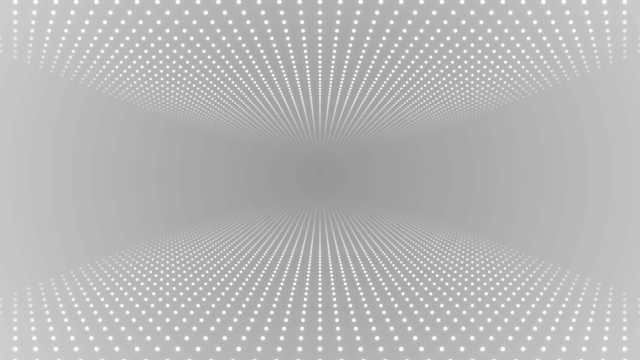
Write a Shadertoy shader that draws this background.

```glsl
const vec3 DOT_WHITE = vec3(0.985);

// Soft elliptical vignette with faint tonal steps
float backdrop(vec2 p) {
    float r = length(p * vec2(1.125, 1.22));
    float tone = 0.595 + 0.172 * pow(r, 1.1) - 0.008 * p.x;
    float steps = tone / 0.0125;
    float edge = smoothstep(0.42, 0.58, fract(steps));
    float stepped = (floor(steps) + edge) * 0.0125;
    float core = 0.015 * exp(-dot(p, p) * 9000.0);
    return mix(tone, stepped, 0.6) - core;
}

// Dots on two mirrored planes receding to the horizon
float dotPlanes(vec2 p, float pixel) {
    float depth = max(abs(p.y), 0.02);
    float row = max(round(7.234 / depth), 1.0);
    float rowY = 7.234 / row;
    float spacing = 0.117 * rowY;
    float column = clamp(round(p.x / spacing), -22.0, 22.0);

    float dist = length(vec2(p.x - column * spacing, abs(p.y) - rowY));
    float radius = 0.0132 * rowY;
    float soft = 0.3 * pixel + 0.15 * radius;
    float disc = 1.0 - smoothstep(radius - soft, radius + soft, dist);
    float halo = 0.16 * exp(-dist * dist / (3.0 * radius * radius));

    // Fade toward the horizon and the outer columns
    float fade = smoothstep(0.04, 0.28, abs(p.y));
    fade *= 1.0 - 0.65 * smoothstep(14.0, 23.0, abs(column));
    return max(disc, halo) * fade;
}

void mainImage(out vec4 fragColor, in vec2 fragCoord) {
    float pixel = 1.0 / iResolution.y;
    vec2 p = (fragCoord - 0.5 * iResolution.xy) * pixel - vec2(0.0, 0.0127);

    // Supersample the fine distant dots
    float coverage = 0.0;
    for (int i = 0; i < 16; i++) {
        vec2 offset = (vec2(i % 4, i / 4) - 1.5) * 0.25;
        coverage += dotPlanes(p + offset * pixel, pixel) / 16.0;
    }

    vec3 color = mix(vec3(backdrop(p)), DOT_WHITE, coverage);
    fragColor = vec4(color, 1.0);
}
```
